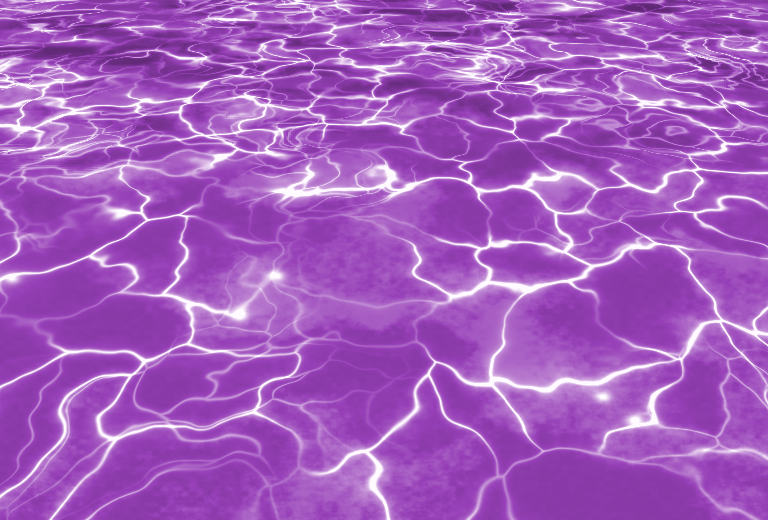
Reproduce this texture procedurally as a Shadertoy shader.

```glsl
// Sunlit violet pool water seen at a slant. A perspective plane carries warped
// Voronoi borders as caustic lines, noise contours as surface reflections,
// and grainy noise as the pale light scattered on the pool floor.

float hash(vec2 p) {
    return fract(sin(dot(p, vec2(127.1, 311.7))) * 43758.5453);
}

vec2 hash2(vec2 p) {
    return vec2(hash(p), hash(p + 57.3));
}

float noise(vec2 p) {
    vec2 i = floor(p), f = fract(p);
    f = f * f * f * (f * (f * 6.0 - 15.0) + 10.0);
    return mix(mix(hash(i), hash(i + vec2(1, 0)), f.x),
               mix(hash(i + vec2(0, 1)), hash(i + vec2(1, 1)), f.x), f.y);
}

float fbm(vec2 p) {
    float sum = 0.0, amp = 0.5;
    for (int i = 0; i < 4; i++) {
        sum += amp * noise(p);
        p = mat2(1.6, 1.2, -1.2, 1.6) * p + 7.1;
        amp *= 0.5;
    }
    return sum;
}

vec2 warp(vec2 p) {
    return vec2(noise(p + 3.7), noise(p + 41.2)) - 0.5;
}

// Canvas distances to the nearest and second nearest Voronoi borders
vec2 borders(vec2 p, vec2 density) {
    vec2 cell = floor(p), f = fract(p), home = vec2(0), toHome = vec2(8);
    for (int y = -1; y <= 1; y++)
    for (int x = -1; x <= 1; x++) {
        vec2 g = vec2(x, y);
        vec2 r = g + 0.1 + 0.8 * hash2(cell + g) - f;
        if (dot(r, r) < dot(toHome, toHome)) { toHome = r; home = g; }
    }
    vec2 nearest = vec2(8);
    for (int y = -2; y <= 2; y++)
    for (int x = -2; x <= 2; x++) {
        if (x == 0 && y == 0) continue;
        vec2 g = home + vec2(x, y);
        vec2 r = g + 0.1 + 0.8 * hash2(cell + g) - f;
        vec2 n = normalize(r - toHome);
        float d = dot(0.5 * (r + toHome), n) / length(n * density);
        if (d < nearest.x) nearest = vec2(d, nearest.x);
        else nearest.y = min(nearest.y, d);
    }
    return nearest;
}

// Bright core with a soft shoulder
float filament(float d, float width) {
    float q = d / width;
    return 0.75 * exp(-q * q) + 0.3 * exp(-q * 0.4);
}

void mainImage(out vec4 fragColor, in vec2 fragCoord) {
    vec2 uv = fragCoord / iResolution.y;
    float aspect = iResolution.x / iResolution.y;
    float far = uv.y;

    // Perspective plane and its cells per canvas height
    float depth = 1.0 / (1.35 - uv.y);
    vec2 plane = vec2((uv.x - 0.5 * aspect) * 4.6 * depth, 7.0 * depth) + 20.0;
    vec2 density = vec2(4.6 * depth, 7.0 * depth * depth);
    vec2 p = plane + 0.9 * warp(plane * 0.9) + 0.35 * warp(plane * 2.3)
           + 0.1 * warp(plane * 6.0);
    float width = mix(0.0052, 0.0022, far);

    // Scattered light with a ragged, speckled outline
    float grain = fbm(uv * vec2(70, 100)) - 0.47;
    float cloud = fbm(p * 0.9 + 11.0) + 0.2 * grain;
    float tone = -0.07 + 0.05 * grain;
    tone += 0.24 * smoothstep(0.46, 0.72, cloud) * mix(1.0, 0.6, far);

    // Main caustic net, fading in and out along its lines
    vec2 net = borders(p, density);
    float power = smoothstep(0.15, 0.7, noise(plane * 1.1 + 5.0));
    power = mix(0.2, 1.0, power) * mix(1.0, 0.65, smoothstep(0.6, 1.0, far));
    tone += power * filament(net.x, width);
    tone += 0.5 * power * exp(-(net.x + net.y) / (2.8 * width));
    tone += 0.26 * power * exp(-net.x / (6.0 * width)) * smoothstep(0.25, 0.65, cloud);

    // Fainter, finer net
    vec2 fine = borders(p * 1.5 + 1.2 * warp(p * 0.8 + 9.0) + 30.0, density * 1.5);
    float faint = smoothstep(0.45, 0.85, noise(plane * 0.8 + 17.0));
    tone += 0.5 * faint * filament(fine.x, width * 0.8);

    // Looping reflections and pale ribbons, denser towards the back
    float level = noise(p * vec2(0.7, 0.6) + 0.5 * warp(p * 1.5) + 63.0);
    float slope = length(vec2(dFdx(level), dFdy(level))) * iResolution.y;
    float contour = abs(fract(level * 4.0) - 0.5) / (4.0 * slope + 1.0);
    float loops = smoothstep(0.5, 0.8, noise(plane * vec2(0.5, 0.35) + 80.0))
                * smoothstep(0.2, 0.65, far);
    tone += 0.55 * loops * filament(contour, width * 0.7);
    tone += 0.22 * loops * smoothstep(0.62, 0.66, level) * smoothstep(0.78, 0.72, level);

    // Dark ripples near the far side
    float ripple = noise(plane * vec2(0.8, 1.6) + 90.0);
    tone -= smoothstep(0.5, 1.0, far) * (0.06 + 0.2 * smoothstep(0.4, 0.8, ripple));

    // Sun glints
    for (int i = 0; i < 5; i++) {
        vec2 spot = hash2(vec2(i, 4.0)) * vec2(aspect, 0.42) + vec2(0, 0.12);
        float d = length((uv - spot) * vec2(0.8, 1.2));
        tone += 0.8 * exp(-d * d / 0.00014) + 0.22 * exp(-d / 0.03);
    }

    // Violet water, darkened below zero and bleached to white above it
    vec3 water = vec3(0.59, 0.25, 0.72) * (1.0 + 1.2 * min(tone, 0.0));
    vec3 color = mix(water, vec3(1.0, 0.98, 1.0), clamp(tone, 0.0, 1.0));
    fragColor = vec4(color, 1.0);
}
```
